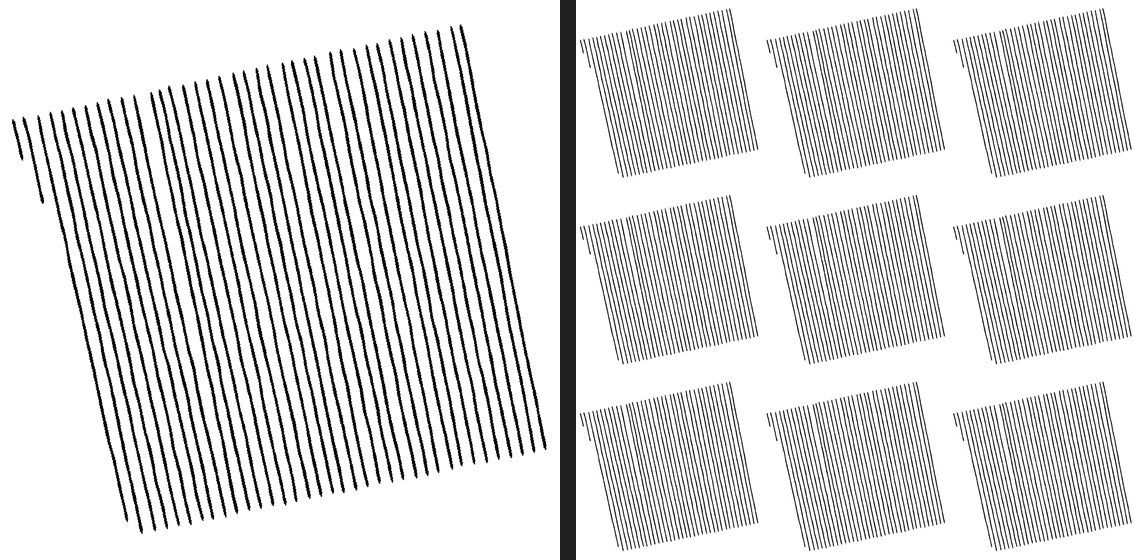
Left, the tile; right, the same tile 3 across and 3 down.
Write a WebGL 2 fragment shader that draws this pattern.

```glsl
#version 300 es
precision highp float;
// A tilted block of 38 thin, rough black strokes on white paper; the first two break off early.
// Each stroke is a segment between two jittered rows of end points, with noisy toothed sides.
// The block lies wholly inside a white margin, so the tile joins itself without a seam.
uniform vec2 u_resolution;
out vec4 fragColor;

float hash(vec2 p) {
    vec3 q = fract(vec3(p.xyx) * 0.1031);
    q += dot(q, q.yzx + 33.33);
    return fract((q.x + q.y) * q.z);
}

// Smooth one-dimensional noise, with one track per seed
float noise(float x, float seed) {
    float cell = floor(x);
    float f = fract(x);
    return mix(hash(vec2(cell + 7.0, seed)), hash(vec2(cell + 8.0, seed)), f * f * (3.0 - 2.0 * f));
}

// Signed distance to one rough stroke from top to bottom, drawn to a fraction of its length
float strokeDistance(vec2 p, vec2 top, vec2 bottom, float fraction, float seed) {
    vec2 span = bottom - top;
    float reach = length(span) * fraction;
    vec2 dir = normalize(span);
    float along = dot(p - top, dir);
    float across = dot(p - top, vec2(-dir.y, dir.x));

    // Slow wander of the centre line
    across += 0.0022 * (noise(along * 22.0, seed + 0.3) - 0.5);

    // Fine teeth, different on the two sides
    float side = across < 0.0 ? 0.0 : 50.0;
    float beads = along * 180.0 + 0.35 * step(0.0, across) + hash(vec2(seed, 3.0));
    float tooth = 1.0 - 2.0 * abs(fract(beads) - 0.5);
    float halfWidth = 0.0013 + 0.0010 * tooth
                    + 0.0009 * noise(beads, seed + side)
                    + 0.0006 * noise(along * 40.0, seed + 120.0);

    // Blunt points at both ends
    float endGap = min(along, reach - along);
    halfWidth *= 0.4 + 0.6 * smoothstep(0.0, 0.006, endGap);
    return max(abs(across) - halfWidth, -endGap);
}

void main() {
    vec2 uv = gl_FragCoord.xy / u_resolution;
    float pixel = 1.0 / min(u_resolution.x, u_resolution.y);
    float nearest = 1.0;

    for (int i = 0; i < 38; i++) {
        float n = float(i);
        vec2 top = vec2(0.0234 + 0.02168 * n, 0.7852 + 0.00465 * n);
        vec2 bottom = vec2(0.1917 + 0.02118 * n, 0.0323 + 0.00444 * n);

        // Uneven spacing, stronger along the top, with one close pair
        top += vec2(0.0065, 0.004) * (vec2(hash(vec2(n, 11.0)), hash(vec2(n, 23.0))) - 0.5);
        bottom += vec2(0.0030, 0.005) * (vec2(hash(vec2(n, 37.0)), hash(vec2(n, 41.0))) - 0.5);
        top.x += i == 11 ? 0.007 : 0.0;

        // The leftmost strokes stop short
        float fraction = i == 0 ? 0.097 : i == 1 ? 0.205 : i == 2 ? 0.965 : 1.0;
        nearest = min(nearest, strokeDistance(uv, top, bottom, fraction, n + 1.0));
    }

    vec3 paper = vec3(1.0);
    vec3 ink = vec3(0.01);
    float coverage = smoothstep(0.75, -0.75, nearest / pixel);
    fragColor = vec4(mix(paper, ink, coverage), 1.0);
}
```
